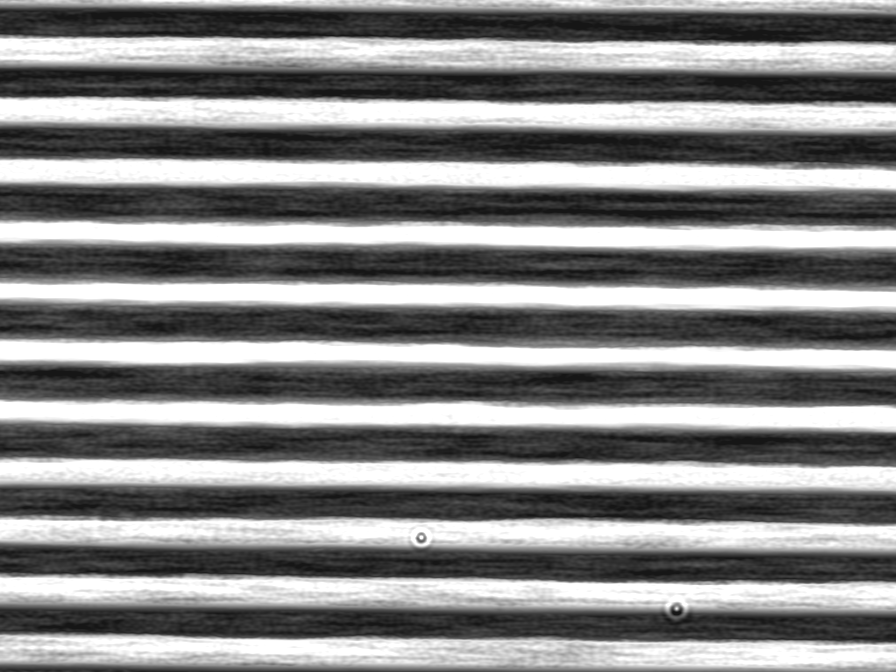
Reproduce this pattern procedurally as a Shadertoy shader.

```glsl
// Bright interference fringes, about eleven down the canvas, slightly tilted.
// A repeated soft band profile narrows toward mid height; stretched gradient
// noise adds torn edges, streaks and grain, and small ring marks add dust.

vec2 hashGradient(vec2 cell) {
    vec2 p = fract(cell * vec2(0.1031, 0.1137));
    p += dot(p, p.yx + 33.33);
    float angle = 6.2832 * fract((p.x + p.y) * p.x * 7.31);
    return vec2(cos(angle), sin(angle));
}

// Gradient noise, roughly -1 to 1
float gradientNoise(vec2 p) {
    vec2 cell = floor(p), f = fract(p);
    vec2 u = f * f * f * (f * (f * 6.0 - 15.0) + 10.0);
    float a = dot(hashGradient(cell), f);
    float b = dot(hashGradient(cell + vec2(1, 0)), f - vec2(1, 0));
    float c = dot(hashGradient(cell + vec2(0, 1)), f - vec2(0, 1));
    float d = dot(hashGradient(cell + vec2(1, 1)), f - vec2(1, 1));
    return 1.4 * mix(mix(a, b, u.x), mix(c, d, u.x), u.y);
}

// Long horizontal streaks at three thicknesses
float streakNoise(vec2 p) {
    return 0.5 * gradientNoise(p * vec2(2.5, 48.0) + 17.3)
         + 0.6 * gradientNoise(p * vec2(7.0, 105.0) + 41.7)
         + 0.4 * gradientNoise(p * vec2(19.0, 170.0) + 73.1);
}

// Fading diffraction rings around a dust speck
float dustRings(vec2 offset, float radius) {
    float r = length(offset) / radius;
    return cos(r * 5.5 + 0.6) * exp(-r * r * 0.8);
}

void mainImage(out vec4 fragColor, in vec2 fragCoord) {
    vec2 p = fragCoord / iResolution.y;
    float down = 1.0 - p.y;

    // Tilted coordinates: x along the fringes, y across them
    vec2 along = vec2(p.x, down - 0.009 * (p.x - 0.667));
    float across = fract((along.y - 0.0825) / 0.0891 + 0.5) - 0.5;
    float dist = abs(across);

    // Fringes are broad near the top and bottom, narrow between
    float broad = smoothstep(0.08, 0.42, abs(down - 0.47));
    float halfWidth = mix(0.165, 0.255, broad);

    float streak = streakNoise(along);
    float grain = gradientNoise(along * vec2(95.0, 185.0) + 11.9);
    float waver = gradientNoise(along * vec2(3.0, 14.0) + 5.2);

    // Band with a crisp upper and a softer lower edge
    float edge = dist + 0.07 * streak + 0.03 * waver + 0.02 * grain;
    float softness = mix(0.055, 0.085, smoothstep(-0.1, 0.1, across));
    float band = 1.0 - smoothstep(halfWidth - softness, halfWidth + softness, edge);

    // Dark ground with weak side lobes and a halo where fringes are narrow
    float narrow = 1.0 - broad;
    float light = 0.13 + 0.05 * down;
    light += narrow * 0.07 * (0.5 + 0.5 * cos((dist - 0.5) * 21.0));
    light += narrow * 0.20 * (1.0 - smoothstep(halfWidth, 0.40, dist));
    light += 0.17 * streak + 0.06 * grain;

    // Bright core, dimmer and more streaked in the lower part of broad bands
    float core = 1.08 - broad * (0.10 + 0.30 * smoothstep(-0.08, 0.25, across));
    core += broad * (0.30 * streak + 0.15 * waver) + 0.10 * grain;
    light = mix(light, core, band);

    // Dust: x, y, radius and strength of each speck
    vec4 specks[4] = vec4[4](
        vec4(0.627, 0.200, 0.012, 0.55), vec4(1.007, 0.094, 0.014, 0.40),
        vec4(0.660, 0.375, 0.030, 0.06), vec4(0.165, 0.218, 0.028, 0.08));
    for (int i = 0; i < 4; i++) {
        vec4 speck = specks[i];
        light -= speck.w * dustRings(p - speck.xy, speck.z) * -1.0;
    }

    fragColor = vec4(vec3(clamp(light, 0.085, 1.0)), 1.0);
}
```
